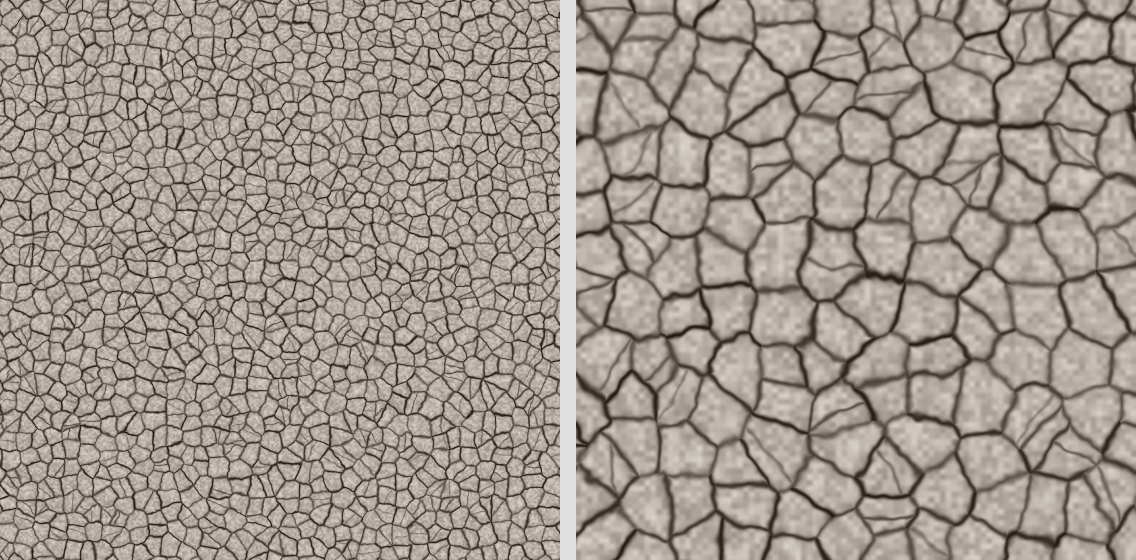
Left: the whole. Right: its middle third, enlarged.
A WebGL 1 fragment shader for this texture:

```glsl
precision highp float;
// Dry cracked earth: small pale clay plates parted by thin dark cracks.
// Warped Voronoi cells give the plates; every shared edge gets its own depth
// and width, some plates are split again, and fine noise adds the grain.
uniform vec2 u_resolution;

float hash(vec2 p) {
  return fract(sin(dot(p, vec2(127.1, 311.7))) * 43758.5453);
}

vec2 hash2(vec2 p) {
  return vec2(hash(p), hash(p + 57.3));
}

float noise(vec2 p) {
  vec2 i = floor(p), f = fract(p);
  f = f * f * (3.0 - 2.0 * f);
  return mix(mix(hash(i), hash(i + vec2(1.0, 0.0)), f.x),
             mix(hash(i + vec2(0.0, 1.0)), hash(i + 1.0), f.x), f.y);
}

vec2 warp(vec2 p) {
  return vec2(noise(p), noise(p + 31.7)) - 0.5;
}

// Centre of the plate that belongs to a grid cell.
vec2 plateCentre(vec2 cell) {
  return cell + 0.5 + 0.84 * (hash2(cell) - 0.5);
}

// Darkness across a crack at distance d from its middle line.
float crackProfile(float d, float width) {
  return exp(-d * d / (width * width));
}

void main() {
  vec2 uv = gl_FragCoord.xy / min(u_resolution.x, u_resolution.y);
  float pixel = 34.0 / min(u_resolution.x, u_resolution.y);

  // Slightly uneven plates from the slow warp, rough edges from the fast ones.
  vec2 p = uv * 34.0;
  p += 0.45 * warp(uv * 11.0) + 0.15 * warp(uv * 75.0) + 0.07 * warp(uv * 200.0);

  // Nearest plate.
  vec2 home = vec2(0.0), toHome = vec2(0.0);
  float nearest = 100.0;
  for (int y = -1; y <= 1; y++) {
    for (int x = -1; x <= 1; x++) {
      vec2 cell = floor(p) + vec2(float(x), float(y));
      vec2 r = plateCentre(cell) - p;
      if (dot(r, r) < nearest) {
        nearest = dot(r, r);
        home = cell;
        toHome = r;
      }
    }
  }

  // Cracks along the edges shared with the neighbours.
  float crack = 0.0, edge = 1.0;
  vec2 edgeNormal = vec2(0.0);
  for (int y = -2; y <= 2; y++) {
    for (int x = -2; x <= 2; x++) {
      vec2 cell = home + vec2(float(x), float(y));
      vec2 r = plateCentre(cell) - p;
      vec2 across = r - toHome;
      if (dot(across, across) > 0.0001) {
        vec2 normal = normalize(across);
        float d = dot(0.5 * (r + toHome), normal);
        vec2 pairKey = home + cell;
        float depth = mix(0.48, 0.98, hash(pairKey + 7.1));
        float width = mix(0.05, 0.074, hash(pairKey + 19.4));
        crack = max(crack, depth * crackProfile(d, max(width, 0.7 * pixel)));
        if (d < edge) {
          edge = d;
          edgeNormal = normal;
        }
      }
    }
  }

  // A finer crack through the middle of some plates.
  float angle = 6.2832 * hash(home + 3.7);
  float split = dot(toHome, vec2(cos(angle), sin(angle)));
  float splitDepth = step(0.74, hash(home + 11.9)) * mix(0.3, 0.65, hash(home + 23.1));
  crack = max(crack, splitDepth * crackProfile(split, max(0.046, 0.7 * pixel)));

  // Plate surface: fine clay grain and soft light from the upper left.
  float tone = 0.9 + 0.03 * (hash(home + 41.0) - 0.5);
  tone += 0.3 * (noise(uv * 290.0) - 0.5) + 0.1 * (noise(uv * 140.0 + 9.0) - 0.5);
  tone += 0.07 * dot(edgeNormal, vec2(-0.5, 0.86)) * exp(-7.0 * edge);
  tone *= 1.0 - 0.13 * exp(-10.0 * edge);

  vec3 crackColor = vec3(0.13, 0.09, 0.06);
  vec3 clayColor = vec3(0.80, 0.77, 0.73);
  gl_FragColor = vec4(mix(crackColor, clayColor, tone * (1.0 - crack)), 1.0);
}
```
